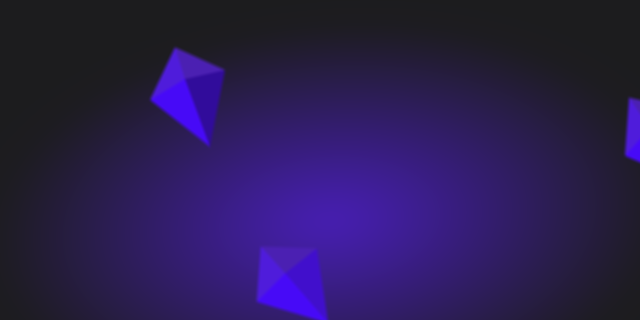
Write a WebGL 1 fragment shader that draws this background.

```glsl
precision highp float;
// Soft violet glow on charcoal with three blurred, faceted floating gems.

uniform vec2 u_resolution;

// Lengths are in canvas heights, with the origin at the lower left.
const vec3 CHARCOAL = vec3(0.110, 0.110, 0.115);
const vec3 GLOW_COLOR = vec3(0.275, 0.118, 0.690);
const vec2 GLOW_CENTER = vec2(1.03, 0.31);
const vec2 GLOW_RADIUS = vec2(1.05, 0.61);
const float GLOW_TILT = 0.06;
const float GLOW_ROUNDING = 0.10;

const vec3 FACET_TOP = vec3(0.295, 0.125, 0.700);
const vec3 FACET_RIGHT = vec3(0.255, 0.060, 0.800);
const vec3 FACET_BOTTOM = vec3(0.280, 0.040, 0.970);
const vec3 FACET_LEFT = vec3(0.310, 0.110, 0.860);
const float EDGE_BLUR = 0.009;
const float FACET_BLUR = 0.008;

// Blurred half plane: 1 to the right of the line from a to b.
float rightOf(vec2 p, vec2 a, vec2 b, float blur) {
  vec2 d = normalize(b - a);
  return smoothstep(-blur, blur, dot(p - a, vec2(d.y, -d.x)));
}

// Wedge at the apex, swept clockwise from corner a to corner b.
float wedge(vec2 p, vec2 apex, vec2 a, vec2 b) {
  return rightOf(p, apex, a, FACET_BLUR) * rightOf(p, b, apex, FACET_BLUR);
}

// Four-sided gem; corners a, b, c, d run clockwise from the top.
vec3 drawGem(vec3 base, vec2 p, vec2 a, vec2 b, vec2 c, vec2 d,
             vec2 apex, float rightShade) {
  float mask = rightOf(p, a, b, EDGE_BLUR) * rightOf(p, b, c, EDGE_BLUR)
             * rightOf(p, c, d, EDGE_BLUR) * rightOf(p, d, a, EDGE_BLUR);
  vec4 w = vec4(wedge(p, apex, a, b), wedge(p, apex, b, c),
                wedge(p, apex, c, d), wedge(p, apex, d, a));
  w /= max(w.x + w.y + w.z + w.w, 0.001);
  vec3 facets = FACET_TOP * w.x + FACET_RIGHT * rightShade * w.y
              + FACET_BOTTOM * w.z + FACET_LEFT * w.w;
  return mix(base, facets, mask);
}

// Elliptical glow with a near-linear falloff and a rounded peak.
vec3 background(vec2 p) {
  vec2 q = p - GLOW_CENTER;
  q.y -= GLOW_TILT * q.x;
  float r = length(q / GLOW_RADIUS);
  float falloff = 1.0 - sqrt(r * r + GLOW_ROUNDING * GLOW_ROUNDING);
  float glow = 0.5 * (falloff + sqrt(falloff * falloff + 0.004));
  return mix(CHARCOAL, GLOW_COLOR, min(glow * 1.08, 1.0));
}

void main() {
  vec2 p = gl_FragCoord.xy / u_resolution.y;
  vec3 color = background(p);

  // Upper left gem
  color = drawGem(color, p, vec2(0.547, 0.852), vec2(0.703, 0.781),
                  vec2(0.656, 0.542), vec2(0.469, 0.688),
                  vec2(0.578, 0.753), 0.76);
  // Lower center gem
  color = drawGem(color, p, vec2(0.815, 0.230), vec2(0.990, 0.224),
                  vec2(1.026, -0.010), vec2(0.802, 0.057),
                  vec2(0.891, 0.146), 1.0);
  // Gem cut by the right edge
  color = drawGem(color, p, vec2(1.966, 0.695), vec2(2.120, 0.660),
                  vec2(2.100, 0.450), vec2(1.953, 0.513),
                  vec2(2.030, 0.600), 1.0);

  gl_FragColor = vec4(color, 1.0);
}
```
